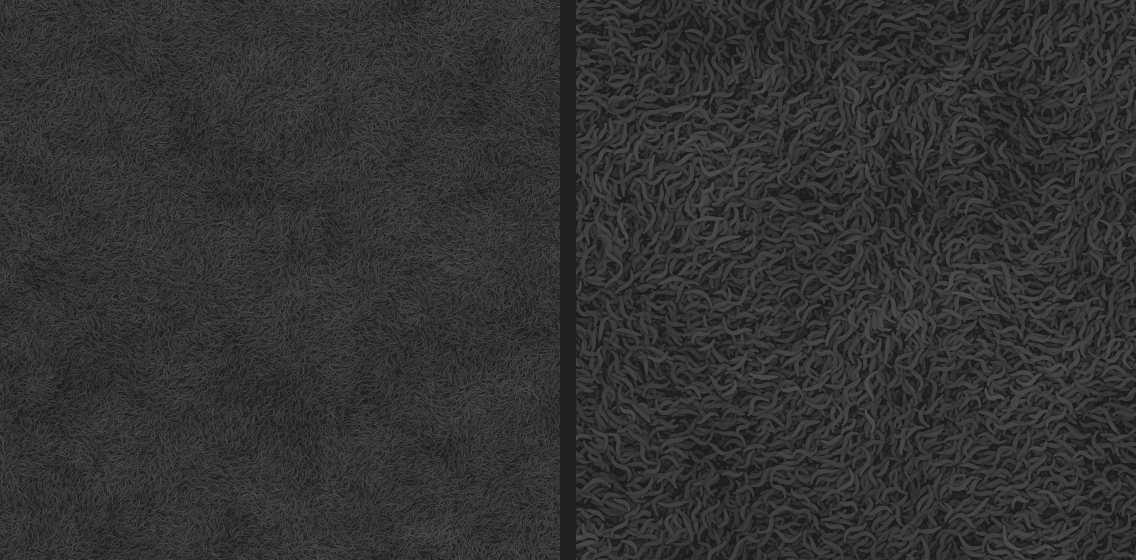
Left: the whole. Right: its middle third, enlarged.
This texture is drawn by a Shadertoy shader. Its source:

```glsl
// Dark charcoal felt: layered short curly fibres, combed in loose clumps.
#define LAYERS 12
#define CELL 0.0140
#define HALF_LENGTH 0.0088
#define HALF_WIDTH 0.00135
#define LEAN 0.5
#define SWIRL 3.4
#define DEEP_TONE 0.165
#define TOP_TONE 0.254
#define SHADOW 0.30
#define CLUMP_CONTRAST 0.05

vec4 hash4(vec3 p) {
    vec4 q = fract(p.xyzx * vec4(0.1031, 0.1030, 0.0973, 0.1099));
    q += dot(q, q.wzxy + 33.33);
    return fract((q.xxyz + q.yzzw) * q.zywx);
}

float valueNoise(vec2 p, float seed) {
    vec2 i = floor(p), f = fract(p);
    f = f * f * (3.0 - 2.0 * f);
    float a = hash4(vec3(i, seed)).x;
    float b = hash4(vec3(i + vec2(1, 0), seed)).x;
    float c = hash4(vec3(i + vec2(0, 1), seed)).x;
    float d = hash4(vec3(i + vec2(1, 1), seed)).x;
    return mix(mix(a, b, f.x), mix(c, d, f.x), f.y);
}

float clumps(vec2 p) {
    return 0.25 * valueNoise(p * 7.0, 71.0)
         + 0.40 * valueNoise(p * vec2(15.0, 20.0), 72.0)
         + 0.35 * valueNoise(p * vec2(34.0, 42.0), 73.0);
}

// Signed distance to a tapered strand, bent into a C or S curve.
float strand(vec2 p, float angle, float halfLength, float bend, float wave) {
    float c = cos(angle), s = sin(angle);
    vec2 q = vec2(c * p.x + s * p.y, c * p.y - s * p.x);
    float t = clamp(q.x / halfLength, -1.0, 1.0);
    float curve = halfLength * (bend * (t * t - 0.4) + wave * (t * t * t - 0.7 * t));
    float slope = 2.0 * bend * t + wave * (3.0 * t * t - 0.7);
    float across = (q.y - curve) * inversesqrt(1.0 + slope * slope);
    float along = max(abs(q.x) - halfLength, 0.0);
    return length(vec2(along, across)) - HALF_WIDTH * (1.0 - 0.55 * t * t);
}

void mainImage(out vec4 fragColor, in vec2 fragCoord) {
    vec2 uv = fragCoord / iResolution.y;
    float edge = 0.65 / iResolution.y;
    float clump = clumps(uv) - 0.5;
    float tone = DEEP_TONE - 0.02;

    // Paint the fibres from the bottom of the pile to the top.
    for (int layer = 0; layer < LAYERS; layer++) {
        float depth = float(layer) / float(LAYERS - 1);
        float seed = float(layer) + 1.0;
        vec2 shift = hash4(vec3(seed, 5.0, 9.0)).xy;
        vec2 home = floor(uv / CELL + shift);
        for (int j = -1; j <= 1; j++)
        for (int i = -1; i <= 1; i++) {
            vec2 cell = home + vec2(i, j);
            vec4 place = hash4(vec3(cell, seed));
            vec4 form = hash4(vec3(cell, seed + 40.0));
            vec2 center = (cell + place.xy - shift) * CELL;

            // Neighbours share a combing direction; some stray from it.
            float comb = LEAN + SWIRL * (valueNoise(center * 17.0, 80.0) - 0.5);
            float angle = comb + (place.z - 0.5) * 1.7;
            float halfLength = HALF_LENGTH * mix(0.55, 1.0, place.w);
            float d = strand(uv - center, angle, halfLength,
                             (form.x - 0.5) * 1.3, (form.y - 0.5) * 1.5);

            // Soft contact shadow, then the strand itself.
            float shade = 1.0 - smoothstep(-HALF_WIDTH, HALF_WIDTH * 1.6, d);
            float body = 1.0 - smoothstep(-edge, edge, d);
            float fibre = mix(DEEP_TONE, TOP_TONE, depth)
                        + (form.z - 0.5) * 0.035
                        + clump * CLUMP_CONTRAST
                        + 0.022 * smoothstep(0.88, 1.0, form.w);
            tone *= 1.0 - SHADOW * shade * (1.0 - body);
            tone = mix(tone, fibre, body);
        }
    }

    // Broad light and dark patches plus a little fine grain.
    tone += clump * CLUMP_CONTRAST;
    tone += (valueNoise(uv * 420.0, 90.0) - 0.5) * 0.012;
    fragColor = vec4(vec3(clamp(tone, 0.11, 0.30)), 1.0);
}
```
